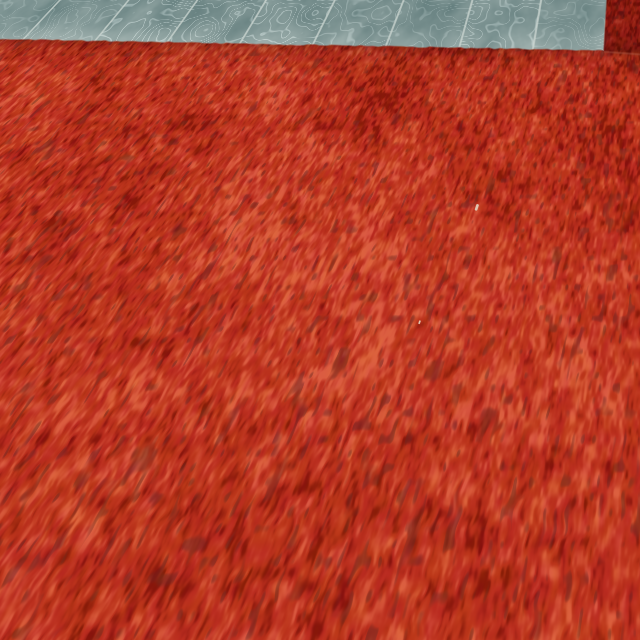
Give the GLSL for this texture, as a Shadertoy shader.

```glsl
// A red pile carpet seen in perspective, with a strip of teal wood planks at the top.
// Fibres are hashed value noise stretched toward a vanishing point; broad noise and
// soft blots shade the pile, while projected plank coordinates carry seams and grain.

const vec2 VANISH_FLOOR = vec2(1.01, 1.98);
const vec2 VANISH_PILE = vec2(1.15, 1.98);

float hash(vec2 cell) {
    uvec2 k = uvec2(ivec2(cell) + 32768);
    uint h = k.x * 1597334677u ^ k.y * 3812015801u;
    h = (h ^ (h >> 15)) * 2246822519u;
    h = (h ^ (h >> 13)) * 3266489917u;
    return float((h ^ (h >> 16)) >> 8) / 16777216.0;
}

float noise(vec2 p) {
    vec2 i = floor(p), f = fract(p);
    f = f * f * (3.0 - 2.0 * f);
    return mix(mix(hash(i), hash(i + vec2(1, 0)), f.x),
               mix(hash(i + vec2(0, 1)), hash(i + vec2(1, 1)), f.x), f.y);
}

float fbm(vec2 p) {
    float sum = 0.0, gain = 0.5;
    for (int i = 0; i < 4; i++) {
        sum += gain * noise(p);
        p = mat2(1.6, 1.2, -1.2, 1.6) * p + 17.3;
        gain *= 0.5;
    }
    return sum / 0.9375;
}

float blot(vec2 p, vec2 centre, vec2 radius) {
    vec2 d = (p - centre) / radius;
    return exp(-dot(d, d));
}

float segment(vec2 p, vec2 a, vec2 b) {
    vec2 d = b - a;
    return length(p - a - d * clamp(dot(p - a, d) / dot(d, d), 0.0, 1.0));
}

// Ground plane: x runs across the view, y runs away from it
vec2 project(vec2 p, vec2 vanish) {
    return vec2(p.x - vanish.x, 1.0) / (vanish.y - p.y);
}

// Broad light and dark areas of the pile
float pileShade(vec2 p) {
    float shade = 0.9 * (fbm(p * vec2(5.0, 7.0) + 3.0) - 0.5);
    shade += 0.65 * (fbm(p * vec2(19.0, 25.0) + 40.0) - 0.5);
    shade -= 0.24 * blot(p, vec2(0.16, 0.45), vec2(0.09, 0.06));
    shade -= 0.20 * blot(p, vec2(0.31, 0.81), vec2(0.12, 0.03));
    shade -= 0.14 * blot(p, vec2(0.74, 0.05), vec2(0.10, 0.05));
    shade += 0.10 * blot(p, vec2(0.60, 0.55), vec2(0.30, 0.25));
    float crease = segment(p, vec2(0.65, 0.575), vec2(0.92, 0.622));
    return shade - 0.14 * exp(-crease * crease / 0.00012);
}

vec3 carpet(vec2 p) {
    vec2 g = project(p, VANISH_PILE);
    g.x += 0.003 * (noise(p * 35.0) - 0.5);
    float tuft = noise(g * vec2(230.0, 150.0));
    float strand = noise(g * vec2(410.0, 210.0) + 71.0);
    float clump = noise(g * vec2(95.0, 85.0) + 23.0);
    float pile = 0.85 * (tuft - 0.5) + 0.55 * (strand - 0.5) + 0.45 * (clump - 0.5);
    float tone = 0.52 + 0.72 * pile + 0.65 * pileShade(p);

    vec3 col = mix(vec3(0.53, 0.09, 0.04), vec3(0.73, 0.19, 0.11), smoothstep(0.0, 0.5, tone));
    col = mix(col, vec3(0.86, 0.37, 0.25), smoothstep(0.45, 1.08, tone));
    // Stray dusky fibres and a small drift between crimson and orange
    float dusky = smoothstep(0.68, 0.95, noise(g * vec2(210.0, 130.0) + 151.0));
    col = mix(col, vec3(0.43, 0.16, 0.13), 0.5 * dusky);
    float hue = noise(g * vec2(180.0, 120.0) + 307.0) - 0.5;
    return col + hue * vec3(0.01, 0.055, -0.03);
}

vec3 planks(vec2 p, float pixel) {
    vec2 g = project(p, VANISH_FLOOR);
    float across = (g.x + 0.935) / 0.1096;
    float id = floor(across), u = fract(across);
    float plankWidth = 0.1096 * (VANISH_FLOOR.y - p.y);

    // Tone falls from the pale near edge to the darker far boards
    float cloud = fbm(vec2(across * 3.0, g.y * 26.0) + 9.0);
    float tone = 0.45 + 0.9 * (cloud - 0.5) + 0.22 * (hash(vec2(id, 4)) - 0.5);
    tone += 0.30 * smoothstep(0.965, 0.925, p.y) + 0.12 * p.x;
    vec3 col = mix(vec3(0.35, 0.46, 0.46), vec3(0.61, 0.68, 0.67), clamp(tone, 0.0, 1.0));

    // Grain rings are contours of a stretched noise field
    float field = noise(vec2(u * 2.4 + id * 7.0, g.y * 34.0));
    field += 0.18 * noise(vec2(across * 9.0, g.y * 90.0));
    float ring = abs(fract(field * 7.0) - 0.5);
    float strength = mix(0.08, 0.30, hash(vec2(id, 12)));
    col += strength * smoothstep(0.16, 0.0, ring) * vec3(0.55, 0.5, 0.5);

    float seam = min(u, 1.0 - u) * plankWidth;
    return mix(col, vec3(0.80, 0.84, 0.82), 0.75 * smoothstep(0.0012 + pixel, 0.0004, seam));
}

void mainImage(out vec4 fragColor, in vec2 fragCoord) {
    vec2 p = fragCoord / iResolution.xy;
    float pixel = 1.0 / iResolution.y;
    float frontEdge = 0.939 - 0.019 * p.x + 0.002 * (noise(vec2(p.x * 110.0, 2.0)) - 0.5);
    float sideEdge = 0.943 + 0.06 * (p.y - 0.92);

    // Carpet, darker along the plank border and on the side strip
    vec3 col = carpet(p);
    col *= 1.0 - 0.20 * exp(-abs(p.y - frontEdge) / 0.014);
    float strip = smoothstep(-pixel, pixel, p.x - sideEdge) * smoothstep(0.914, 0.922, p.y);
    col *= mix(vec3(1.0), vec3(0.80, 0.62, 0.66), strip);
    float rim = segment(p, vec2(0.945, 0.919), vec2(1.0, 0.915));
    col = mix(col, vec3(0.68, 0.36, 0.28), 0.4 * smoothstep(0.003, 0.0, rim));

    // Pale flecks of lint
    float lint = segment(p, vec2(0.744, 0.673), vec2(0.746, 0.679));
    lint = min(lint, segment(p, vec2(0.655, 0.495), vec2(0.656, 0.498)) + 0.0008);
    col = mix(col, vec3(0.88, 0.78, 0.70), smoothstep(0.0032, 0.001, lint));

    float floorMask = smoothstep(-1.2 * pixel, 1.2 * pixel, min(p.y - frontEdge, sideEdge - p.x));
    col = mix(col, planks(p, pixel), floorMask);
    fragColor = vec4(clamp(col, 0.0, 1.0), 1.0);
}
```
